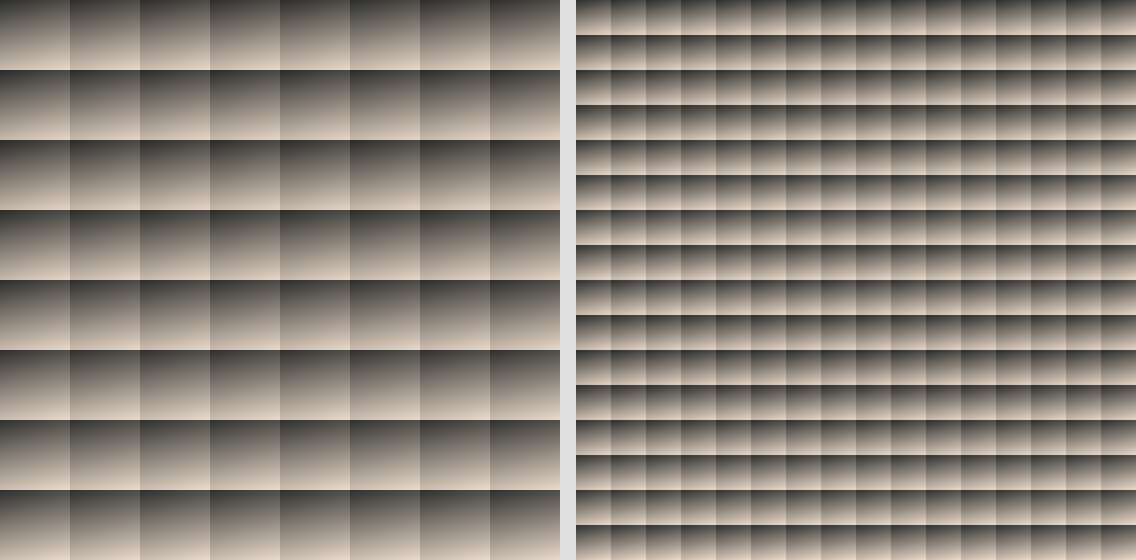
Left: one tile. Right: repeated 2 by 2.
A WebGL 1 fragment shader for this pattern:

```glsl
precision highp float;
// An 8 by 8 grid of square tiles, each shaded by one slanted linear ramp from
// charcoal at its top left to warm cream at its bottom right. The crisp grid
// comes from box-filtered sawtooth waves; rows drift slightly in brightness.

#define TILES 8.0
#define SLANT 0.17
#define ROW_DRIFT 0.012
#define DARK vec3(0.175, 0.178, 0.172)
#define LIGHT vec3(0.910, 0.848, 0.785)

uniform vec2 u_resolution;

const float TAU = 6.283185;

// Sawtooth from 0 to 1 per unit, averaged over one pixel at each jump.
vec2 smoothSaw(vec2 p, vec2 pixel) {
    vec2 fromEdge = fract(p + 0.5) - 0.5;
    return fromEdge + 0.5 - clamp(fromEdge / pixel, -0.5, 0.5);
}

// Slow brightness wave over the rows: lightest low, darkest high, and periodic.
float rowDrift(float row) {
    return ROW_DRIFT * cos(TAU * (row - 1.0) / TILES);
}

void main() {
    vec2 grid = gl_FragCoord.xy / u_resolution * TILES;
    vec2 pixel = TILES / u_resolution;

    // Ramp across each tile: mostly downward, a little to the right.
    vec2 saw = smoothSaw(grid, pixel);
    float ramp = mix(1.0 - saw.y, saw.x, SLANT);

    vec3 color = mix(DARK, LIGHT, ramp) + rowDrift(floor(grid.y));
    gl_FragColor = vec4(color, 1.0);
}
```
